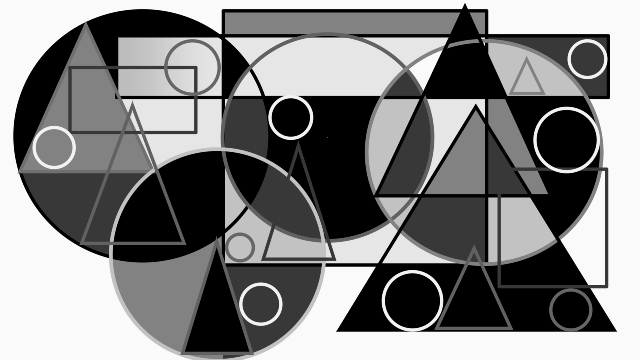
Reproduce this background procedurally as a Shadertoy shader.

```glsl
// Overlapping circles, boxes and triangles in flat greys, with thin outlined shapes on top.

vec2 p;       // position, y down, canvas height is 432 units
float aa;     // width of one pixel in those units
float grey;   // colour being painted

float ellipse(vec2 c, vec2 r) {
    vec2 q = (p - c) / r;
    float k = length(q);
    return k * (k - 1.0) / max(length(q / r), 1e-4);
}

float box(vec2 lo, vec2 hi) {
    vec2 q = abs(p - 0.5 * (lo + hi)) - 0.5 * (hi - lo);
    return length(max(q, 0.0)) + min(max(q.x, q.y), 0.0);
}

// Signed distance to the line a-b, positive on its left as drawn
float side(vec2 a, vec2 b) {
    vec2 d = normalize(b - a);
    return dot(p - a, vec2(d.y, -d.x));
}

// Triangle with a level base: apex, then left x, right x and y of the base
float tri(vec2 apex, vec3 base) {
    float l = side(base.xz, apex);
    float r = side(apex, base.yz);
    return max(max(l, r), p.y - base.z);
}

void fill(float d, float tone) {
    grey = mix(grey, tone, 1.0 - smoothstep(-0.5 * aa, 0.5 * aa, d));
}

void stroke(float d, float width, float tone) {
    fill(abs(d) - 0.5 * width, tone);
}

void mainImage(out vec4 fragColor, in vec2 fragCoord) {
    aa = 432.0 / iResolution.y;
    p = vec2(fragCoord.x, iResolution.y - fragCoord.y) * aa;
    grey = 0.98;

    // Large shapes
    float leftDisc = ellipse(vec2(171, 163), vec2(153, 150));
    float midDisc = ellipse(vec2(393, 165), vec2(126, 124));
    float rightDisc = ellipse(vec2(581, 183), vec2(141, 134));
    float lowDisc = ellipse(vec2(261, 306), vec2(128, 127));
    float panel = box(vec2(268, 13), vec2(584, 318));
    float band = box(vec2(140, 43), vec2(730, 117));
    float leftTri = tri(vec2(103, 30), vec3(24, 184, 206));
    float highTri = tri(vec2(558, 8), vec3(451, 661, 235));
    float bigTri = tri(vec2(571, 128), vec3(407, 737, 396));
    float lowTri = tri(vec2(260, 290), vec3(219, 302, 424));
    float rightOfPanel = 584.0 - p.x;
    float belowBand = 117.0 - p.y;

    // Left disc
    fill(leftDisc, 0.0);
    fill(max(leftDisc, 206.0 - p.y), 0.22);
    fill(max(leftDisc, box(vec2(140, 117), vec2(268, 206))), 0.9);
    fill(leftTri, 0.51);

    // Big triangle, panel and band
    fill(bigTri, 0.0);
    fill(panel, 0.9);
    fill(max(panel, p.y - 43.0), 0.51);
    fill(max(band, p.x - 268.0), mix(0.74, 0.9, smoothstep(140.0, 268.0, p.x)));
    fill(max(band, rightOfPanel), 0.22);
    fill(max(max(leftDisc, panel), -belowBand), 0.0);

    // Middle disc
    fill(max(midDisc, band), 0.9);
    fill(max(midDisc, max(panel, belowBand)), 0.0);
    fill(max(midDisc, max(leftDisc, belowBand)), 0.22);

    // Lower disc
    fill(lowDisc, p.x < 268.0 ? 0.51 : 0.22);
    fill(max(lowDisc, panel), 0.76);
    fill(max(lowDisc, max(panel, midDisc)), 0.22);
    fill(max(lowDisc, max(leftDisc, p.x - 268.0)), 0.0);
    fill(max(lowDisc, max(leftDisc, midDisc)), 0.0);
    fill(lowTri, 0.0);

    // Right disc with the two triangles that cross it
    fill(rightDisc, 0.76);
    fill(max(rightDisc, max(band, p.x - 584.0)), 0.98);
    fill(max(rightDisc, max(band, midDisc)), 0.22);
    fill(max(rightDisc, max(rightOfPanel, belowBand)), 0.0);
    fill(max(highTri, -belowBand), 0.0);
    fill(max(highTri, belowBand), 0.9);
    fill(max(highTri, max(midDisc, belowBand)), 0.22);
    fill(max(highTri, max(rightOfPanel, belowBand)), 0.51);
    fill(max(bigTri, rightDisc), p.x < 584.0 ? 0.22 : 0.76);
    fill(max(bigTri, highTri), p.x < 584.0 ? 0.51 : 0.22);

    // Outlines of the large shapes
    stroke(leftDisc, 4.0, 0.0);
    stroke(panel, 4.0, 0.0);
    stroke(band, 4.0, 0.0);
    stroke(leftTri, 4.0, 0.44);
    stroke(midDisc, 4.5, 0.38);
    stroke(rightDisc, 4.5, 0.51);
    stroke(lowDisc, 4.5, 0.76);
    stroke(highTri, 4.0, 0.0);
    stroke(bigTri, 4.0, 0.0);
    stroke(lowTri, 4.0, 0.38);

    // Small outlined boxes and triangles
    stroke(box(vec2(84, 81), vec2(235, 159)), 4.0, 0.22);
    stroke(box(vec2(599, 203), vec2(728, 344)), 4.0, 0.22);
    stroke(tri(vec2(159, 127), vec3(98, 221, 292)), 4.0, 0.38);
    stroke(tri(vec2(358, 175), vec3(316, 401, 311)), 4.0, 0.22);
    stroke(tri(vec2(569, 298), vec3(524, 613, 394)), 4.0, 0.38);
    stroke(tri(vec2(632, 71), vec3(613, 652, 112)), 3.5, 0.51);

    // Small rings: centre and radius, pale ones first
    vec3 rings[9] = vec3[9](vec3(65, 177, 24), vec3(349, 141, 25), vec3(313, 365, 24),
        vec3(495, 361, 35), vec3(680, 168, 38), vec3(705, 71, 22),
        vec3(231, 81, 32), vec3(288, 297, 16), vec3(685, 372, 24));
    for (int n = 0; n < 9; n++)
        stroke(length(p - rings[n].xy) - rings[n].z, 4.0, n < 6 ? 0.95 : 0.4);

    fragColor = vec4(vec3(grey), 1.0);
}
```
